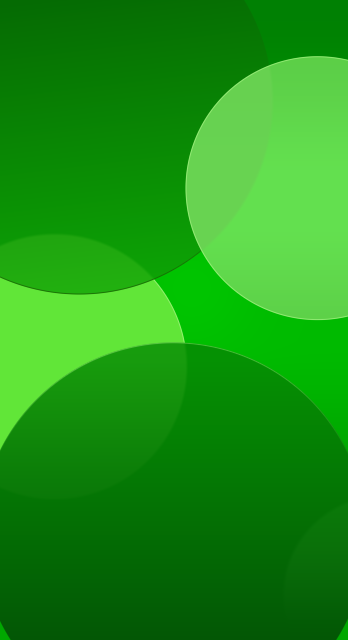
This background is drawn by a Shadertoy shader. Its source:

```glsl
// Overlapping translucent green discs with fine rims on a glowing green backdrop.

// Discs: centre x, centre y, radius, in units of the canvas height
const vec3 UPPER_DISC  = vec3(0.124, 0.842, 0.302);
const vec3 PALE_DISC   = vec3(0.496, 0.706, 0.206);
const vec3 LIME_DISC   = vec3(0.085, 0.427, 0.207);
const vec3 LOWER_DISC  = vec3(0.271, 0.163, 0.302);
const vec3 CORNER_DISC = vec3(0.599, 0.069, 0.156);

const vec3 BACK_DARK   = vec3(0.00, 0.50, 0.01);
const vec3 BACK_BRIGHT = vec3(0.00, 0.73, 0.00);
const vec3 BACK_LOW    = vec3(0.00, 0.66, 0.00);
const vec3 UPPER_DARK  = vec3(0.02, 0.42, 0.01);
const vec3 UPPER_LIGHT = vec3(0.05, 0.64, 0.02);
const vec3 LOWER_DARK  = vec3(0.01, 0.34, 0.02);
const vec3 LOWER_LIGHT = vec3(0.02, 0.57, 0.01);
const vec3 LIME        = vec3(0.38, 0.90, 0.22);
const vec3 PALE_EDGE   = vec3(0.36, 0.81, 0.28);
const vec3 PALE_MIDDLE = vec3(0.39, 0.88, 0.31);
const vec3 PALE_MUTED  = vec3(0.41, 0.82, 0.32);
const vec3 RIM_LIGHT   = vec3(0.66, 0.96, 0.52);
const vec3 RIM_DARK    = vec3(0.10, 0.37, 0.01);

const vec2 GLOW_CENTRE = vec2(0.300, 0.550);
const float GLOW_SIZE  = 0.10;
const float RIM_WIDTH  = 0.0013;

float discDistance(vec2 p, vec3 disc) {
    return length(p - disc.xy) - disc.z;
}

// Coverage of a disc whose edge is blurred by the given width
float cover(float d, float blur) {
    return 1.0 - smoothstep(-blur, blur, d);
}

// Thin line just inside a disc edge
float rim(float d, float blur) {
    return cover(abs(d + 0.5 * RIM_WIDTH) - 0.5 * RIM_WIDTH, blur);
}

void mainImage(out vec4 fragColor, in vec2 fragCoord) {
    vec2 p = fragCoord / iResolution.y;
    float blur = 0.75 / iResolution.y;

    float upper  = discDistance(p, UPPER_DISC);
    float pale   = discDistance(p, PALE_DISC);
    float lime   = discDistance(p, LIME_DISC);
    float lower  = discDistance(p, LOWER_DISC);
    float corner = discDistance(p, CORNER_DISC);

    // Backdrop with a soft glow between the discs
    vec3 color = mix(BACK_LOW, BACK_BRIGHT, smoothstep(0.28, 0.47, p.y));
    color = mix(color, BACK_DARK, smoothstep(0.58, 1.0, p.y));
    vec2 toGlow = (p - GLOW_CENTRE) / GLOW_SIZE;
    color.g += 0.04 * exp(-dot(toGlow, toGlow));

    // Lime disc
    color = mix(color, LIME, cover(lime, blur));
    color = mix(color, RIM_LIGHT, 0.8 * rim(lime, blur));

    // Upper disc, with the lime one faintly showing through
    float rise = clamp((p.y - 0.12 * p.x - 0.53) / 0.46, 0.0, 1.0);
    vec3 upperColor = mix(UPPER_LIGHT, UPPER_DARK, rise);
    upperColor += vec3(0.08, 0.05, 0.04) * cover(lime, 0.003);
    color = mix(color, upperColor, cover(upper, blur));
    float underside = 1.0 - smoothstep(0.54, 0.72, p.y);
    color = mix(color, RIM_DARK, 0.85 * underside * rim(upper, blur));

    // Lower disc, with the lime and corner discs fading inside it
    vec3 lowerColor = mix(LOWER_DARK, LOWER_LIGHT, clamp(p.y / 0.44, 0.0, 1.0));
    float limeFade = smoothstep(0.20, 0.46, p.y);
    lowerColor += vec3(0.07, 0.04, 0.04) * mix(0.35, 1.0, limeFade) * cover(lime, 0.003);
    float cornerFade = smoothstep(0.0, 0.15, p.y);
    lowerColor += vec3(0.025, 0.025, 0.02) * cornerFade * cover(corner, 0.004);
    color = mix(color, lowerColor, cover(lower, blur));
    float crest = smoothstep(0.25, 0.46, p.y);
    color = mix(color, RIM_LIGHT, 0.45 * crest * rim(lower, blur));

    // Pale disc, muted where it crosses the upper one
    float band = abs(p.y - PALE_DISC.y + 0.02) / PALE_DISC.z;
    vec3 paleColor = mix(PALE_MIDDLE, PALE_EDGE, smoothstep(0.1, 1.1, band));
    paleColor = mix(paleColor, PALE_MUTED, 0.85 * cover(upper, 0.003));
    color = mix(color, paleColor, cover(pale, blur));
    color = mix(color, RIM_LIGHT, 0.8 * rim(pale, blur));

    fragColor = vec4(color, 1.0);
}
```
